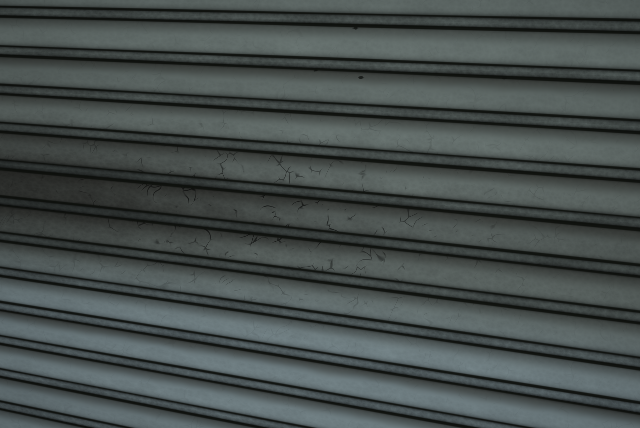
This texture is drawn by a WebGL 2 fragment shader. Its source:

```glsl
#version 300 es
precision highp float;
// A weathered grey roller shutter: slanted slats, thin beads, grime and scratches.
uniform vec2 u_resolution;
out vec4 fragColor;

float hash(vec2 p) {
  vec3 q = fract(vec3(p.xyx) * 0.1031);
  q += dot(q, q.yzx + 33.33);
  return fract((q.x + q.y) * q.z);
}

// Distances to the nearest and second nearest cell points.
vec2 cellular(vec2 p) {
  vec2 cell = floor(p), nearest = vec2(9.0);
  for (int j = -1; j <= 1; j++)
    for (int i = -1; i <= 1; i++) {
      vec2 c = cell + vec2(i, j);
      float d = length(c + vec2(hash(c), hash(c + 57.3)) - p);
      nearest = d < nearest.x ? vec2(d, nearest.x) : vec2(nearest.x, min(nearest.y, d));
    }
  return nearest;
}

// Soft cloudiness from cells at three scales.
float mottle(vec2 p) {
  float sum = 0.0, amp = 0.5;
  for (int i = 0; i < 3; i++) {
    sum += amp * cellular(p).x;
    p = mat2(1.6, 1.2, -1.2, 1.6) * p + 7.1;
    amp *= 0.5;
  }
  return sum;
}

// Row number, growing downwards; rows fan out to the right and tighten below.
float shutterRow(vec2 uv) {
  float start = 0.027 + 0.035 * uv.x;
  float pitch = 0.0924 + 0.0263 * uv.x;
  float squeeze = 0.0008 + 0.0001 * uv.x;
  return (pitch - sqrt(pitch * pitch - 4.0 * squeeze * (uv.y - start))) / (2.0 * squeeze);
}

float band(float d, float halfWidth, float blur) {
  return 1.0 - smoothstep(halfWidth - blur, halfWidth + blur, abs(d));
}

void main() {
  vec2 uv = gl_FragCoord.xy / u_resolution;
  uv.y = 1.0 - uv.y;
  vec2 p = vec2(uv.x * u_resolution.x / u_resolution.y, uv.y);
  float row = shutterRow(uv);
  float slat = floor(row), s = row - slat;
  float bead = floor(row + 0.5), d = row - bead;
  float blur = 0.7 * fwidth(row);
  vec2 along = vec2(p.x, row * 0.1);
  float cloud = mottle(along * vec2(9.0, 16.0));
  float grain = mottle(along * vec2(75.0, 95.0));

  // Paint, cooler towards the bottom, with a slight tint per slat
  vec3 paint = mix(vec3(0.375, 0.415, 0.405), vec3(0.41, 0.465, 0.48), smoothstep(5.5, 8.0, row));
  paint *= 0.96 + 0.09 * hash(vec2(slat + 20.0, 3.0));

  // Curved slat face with grime gathered below each bead
  float face = mix(0.80, 1.05, smoothstep(0.12, 0.48, s));
  face *= 1.0 - 0.16 * smoothstep(0.68, 0.88, s);
  vec3 color = paint * face;
  float grimeEdge = 0.2 + 0.32 * cloud + 0.12 * grain;
  float grime = 1.0 - smoothstep(0.1, grimeEdge + 0.15, s);
  color = mix(color, vec3(0.2, 0.205, 0.19), grime * (0.3 + 0.4 * hash(vec2(slat, 8.0))));

  // Large sooty stain spreading from the left
  float rows = exp(-pow((row - 4.6) / 1.6, 2.0));
  float spread = 1.0 - smoothstep(0.0, 0.75, uv.x + 0.3 * (cloud - 0.4));
  float stain = rows * (0.3 + 0.7 * spread);
  color = mix(color, vec3(0.145, 0.145, 0.135), 0.8 * stain);
  color *= 1.0 + (0.1 + 0.2 * stain) * (grain - 0.42) + 0.12 * (cloud - 0.42);

  // Short crooked scratches, thickest around the stain
  vec2 bent = p + 0.006 * vec2(sin(p.y * 95.0 + 3.0 * sin(p.x * 41.0)), sin(p.x * 83.0));
  vec2 crack = cellular(mat2(0.8, -0.6, 0.6, 0.8) * bent * vec2(48.0, 34.0));
  float patches = smoothstep(0.5, 0.75, cellular(p * 27.0 + 4.0).x);
  float zone = rows * exp(-pow((uv.x - 0.4) / 0.3, 2.0)) + 0.06;
  float scratch = (1.0 - smoothstep(0.02, 0.13, crack.y - crack.x)) * patches * zone;
  color *= 1.0 - 0.6 * scratch;

  // A few dark chips on the upper slats
  vec2 chipCell = floor(p * 9.0);
  vec2 chipOffset = fract(p * 9.0) - 0.3 - 0.4 * vec2(hash(chipCell), hash(chipCell + 9.0));
  float chipSize = length(chipOffset * vec2(0.7, 1.3)) + 0.05 * (grain - 0.4);
  float chip = step(0.9, hash(chipCell + 31.0)) * (1.0 - smoothstep(0.02, 0.05, chipSize));
  color = mix(color, vec3(0.07, 0.08, 0.07), 0.8 * chip * (1.0 - smoothstep(2.0, 4.0, row)));

  // Rounded bead, lit along its upper middle and worn in streaks
  float round01 = sqrt(max(0.0, 1.0 - pow((d + 0.015) / 0.12, 2.0)));
  float streak = 0.9 + 0.12 * sin(p.x * 19.0 + bead * 2.3) * sin(p.x * 7.0 + bead);
  vec3 beadColor = paint * (0.3 + 0.52 * round01 * streak + 0.25 * (grain - 0.42));
  beadColor *= 1.0 - 0.4 * stain;
  color = mix(color, beadColor, band(d, 0.12, blur));

  // Dark seams above and below the bead, uneven in width
  float uneven = 0.006 * sin(p.x * 5.0 + bead * 4.1) + 0.008 * (hash(vec2(bead, 5.0)) - 0.5);
  float seam = max(band(d + 0.125, 0.024 + uneven, blur), band(d - 0.125, 0.03 - uneven, blur));
  float shadow = exp(-pow((abs(d) - 0.125) / 0.05, 2.0));
  color *= 1.0 - 0.35 * shadow;
  color = mix(color, vec3(0.055, 0.065, 0.05), 0.9 * seam);

  // Light falls off towards the edges
  vec2 away = (uv - vec2(0.55, 0.55)) * vec2(1.0, 0.8);
  color *= 1.04 - 0.5 * dot(away, away);
  fragColor = vec4(color, 1.0);
}
```
